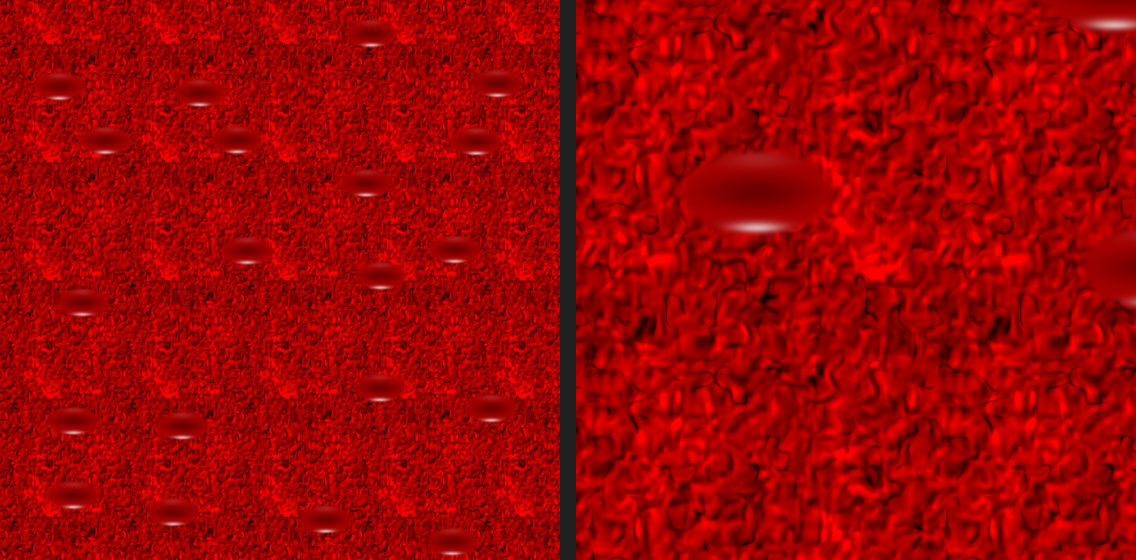
Left: the whole. Right: its middle third, enlarged.
Write a WebGL 2 fragment shader that draws this pattern.

```glsl
#version 300 es
precision highp float;

uniform vec2 u_resolution;
out vec4 fragColor;

float hash(vec2 p) {
    vec3 q = fract(p.xyx * vec3(0.1031, 0.1030, 0.0973));
    q += dot(q, q.yzx + 33.33);
    return fract((q.x + q.y) * q.z);
}

// Value noise that repeats once per unit tile
float tileNoise(vec2 tile, vec2 cells, float seed) {
    vec2 p = tile * cells;
    vec2 i = floor(p);
    vec2 f = smoothstep(0.0, 1.0, p - i);
    vec2 a = mod(i, cells) + seed;
    vec2 b = mod(i + 1.0, cells) + seed;
    return mix(mix(hash(a), hash(vec2(b.x, a.y)), f.x),
               mix(hash(vec2(a.x, b.y)), hash(b), f.x), f.y);
}

// Height of the fine crumpled relief
float relief(vec2 tile) {
    return 0.6 * tileNoise(tile, vec2(56.0, 48.0), 17.0)
         + 0.4 * tileNoise(tile, vec2(34.0, 27.0), 71.0);
}

float grainRed(vec2 tile) {
    vec2 warp = vec2(tileNoise(tile, vec2(19.0), 5.0), tileNoise(tile, vec2(19.0), 39.0)) - 0.5;
    vec2 bent = tile + 0.03 * warp;
    float patches = tileNoise(bent, vec2(9.0, 7.0), 113.0);
    float specks = tileNoise(bent, vec2(40.0, 31.0), 151.0);

    // Light from the upper left across the relief
    vec2 toLight = vec2(-0.007, 0.008);
    float emboss = relief(bent + toLight) - relief(bent - toLight);

    // Thin dark creases, broken up into short curls
    float crease = 1.0 - smoothstep(0.0, 0.16, abs(tileNoise(bent, vec2(29.0, 23.0), 201.0) - 0.5));
    crease *= smoothstep(0.45, 0.8, tileNoise(tile, vec2(24.0), 241.0));

    float red = 0.635 + 0.14 * (patches - 0.5) + 0.24 * (specks - 0.5) + 0.52 * emboss;
    red += 0.3 * smoothstep(0.65, 0.95, 0.35 * patches + 0.65 * specks);
    red += 0.025 * cos(6.2832 * (tile.y - 0.7));
    return clamp(red - 0.28 * crease, 0.08, 1.0);
}

// Glossy oval: dark core, pale lower glint, faint upper sheen
vec3 dropColor(vec2 q) {
    float core = smoothstep(0.0, 1.0, length(q * vec2(0.9, 1.5)));
    vec3 color = vec3(mix(0.42, 0.64, core), 0.0, 0.0);
    float glint = exp(-pow(q.x / 0.34, 2.0) - pow((q.y + 0.82) / 0.14, 2.0));
    float sheen = exp(-pow(q.x / 0.4, 2.0) - pow((q.y - 0.75) / 0.2, 2.0));
    color = mix(color, vec3(0.86, 0.68, 0.68), glint);
    return color + vec3(0.03, 0.12, 0.12) * sheen;
}

void main() {
    vec2 uv = gl_FragCoord.xy / u_resolution;
    vec3 color = vec3(grainRed(uv / 0.211), 0.0, 0.0);

    // One jittered drop per grid cell, kept inside its cell
    vec2 grid = vec2(4.0, 5.0);
    vec2 cell = floor(uv * grid);
    vec2 jitter = vec2(hash(cell + 7.3), hash(cell + 52.9)) - 0.5;
    vec2 center = (cell + 0.5 + jitter * vec2(0.56, 0.68)) / grid;
    vec2 q = (uv - center) / vec2(0.047, 0.026);
    float cover = 1.0 - smoothstep(0.82, 1.08, length(q));
    color = mix(color, dropColor(q), cover);

    fragColor = vec4(color, 1.0);
}
```
